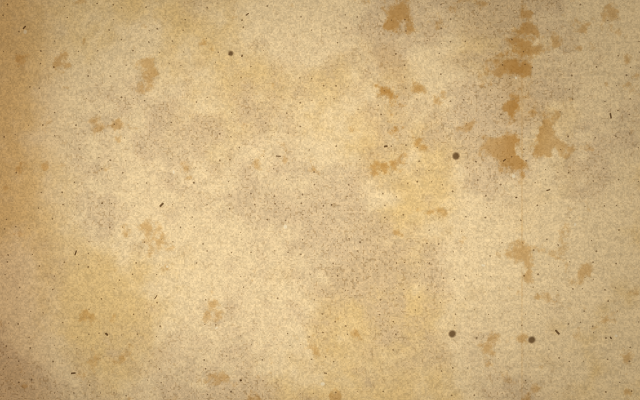
Give the GLSL for this texture, as a WebGL 1 fragment shader.

```glsl
precision highp float;
// Aged parchment: mottled cream paper with grain, rusty foxing, specks and darkened edges.
uniform vec2 u_resolution;

const vec3 CREAM = vec3(0.925, 0.815, 0.620);
const vec3 GREY = vec3(0.825, 0.710, 0.545);
const vec3 YELLOW = vec3(0.885, 0.745, 0.490);
const vec3 RUST = vec3(0.700, 0.470, 0.170);
const vec3 SPECK = vec3(0.300, 0.190, 0.080);
const vec3 FLECK = vec3(0.960, 0.900, 0.760);

float hash(vec2 p) {
  vec3 q = fract(p.xyx * 0.1031);
  q += dot(q, q.yzx + 33.33);
  return fract((q.x + q.y) * q.z);
}

vec2 hash2(vec2 p) {
  return vec2(hash(p), hash(p + 71.7));
}

float noise(vec2 p) {
  vec2 i = floor(p);
  vec2 f = fract(p);
  f = f * f * (3.0 - 2.0 * f);
  float low = mix(hash(i), hash(i + vec2(1.0, 0.0)), f.x);
  float high = mix(hash(i + vec2(0.0, 1.0)), hash(i + 1.0), f.x);
  return mix(low, high, f.y);
}

float fbm(vec2 p) {
  float sum = 0.0;
  float amp = 0.5;
  for (int i = 0; i < 6; i++) {
    sum += amp * noise(p);
    p = mat2(1.6, 1.2, -1.2, 1.6) * p + 17.3;
    amp *= 0.55;
  }
  return sum / 1.08;
}

// Soft elliptical weight around a centre
float glow(vec2 p, vec2 centre, vec2 size) {
  vec2 d = (p - centre) / size;
  return exp(-dot(d, d));
}

float disc(float dist, float radius, float px) {
  return 1.0 - smoothstep(radius - px, radius + px, dist);
}

// Short randomly turned strokes, at most one per grid cell
float strokes(vec2 p, float cells, float share, float len, float radius, float px, float seed) {
  vec2 id = floor(p * cells);
  vec2 key = id + seed;
  vec2 centre = (id + 0.25 + 0.5 * hash2(key)) / cells;
  float angle = 6.2832 * hash(key + 5.3);
  vec2 dir = vec2(cos(angle), sin(angle));
  vec2 d = p - centre;
  float reach = len * hash(key + 9.1);
  d -= dir * clamp(dot(d, dir), -reach, reach);
  float size = radius * (0.5 + hash(key + 2.7));
  return step(hash(key + 13.9), share) * disc(length(d), size, px);
}

// Ragged rust stains, denser where the weight is high
float foxing(vec2 p, float weight) {
  float shape = fbm(p * 19.0 + 4.0) + 0.22 * (noise(p * 8.0 + 31.0) - 0.5);
  return smoothstep(0.69, 0.84, shape + 0.17 * weight);
}

void main() {
  vec2 p = gl_FragCoord.xy / u_resolution.y;
  float aspect = u_resolution.x / u_resolution.y;
  float px = 0.7 / u_resolution.y;
  float right = smoothstep(0.45, 0.85, p.x / aspect);

  // Broad mottling, broken up by finer wear
  float wear = fbm(p * 26.0 + 50.0) - 0.5;
  float greying = smoothstep(0.40, 0.72, fbm(p * 3.2 + 8.0) + 0.45 * wear);
  float yellowing = smoothstep(0.38, 0.68, fbm(p * 4.0 + 23.0) + 0.30 * wear);
  vec3 color = mix(CREAM, YELLOW, 0.85 * yellowing);
  color = mix(color, GREY, 0.75 * greying);
  color = mix(color, CREAM, 0.45 * glow(p, vec2(0.16, 0.75), vec2(0.06, 0.4)));

  // Paper grain, pits and faint horizontal weave
  float grain = noise(p * 310.0) - 0.5;
  float clumps = noise(p * 140.0 + 9.0) - 0.5;
  float weave = noise(p * vec2(18.0, 170.0)) - 0.5;
  float pits = smoothstep(0.62, 0.95, noise(p * 230.0 + 77.0));
  color *= 1.0 + 0.13 * grain + 0.07 * clumps + 0.03 * (0.4 + right) * weave;
  color *= 1.0 - pits * (0.05 + 0.09 * greying) * vec3(0.8, 1.0, 1.35);

  // Foxing gathers in two upright trails on the right
  float trails = glow(p, vec2(0.98, 0.78), vec2(0.08, 0.24));
  trails += glow(p, vec2(1.30, 0.74), vec2(0.05, 0.24));
  float rust = foxing(p, trails + 0.35 * right);
  color = mix(color, RUST, (0.38 + 0.3 * min(trails, 1.0)) * rust);
  color = mix(color, RUST, 0.14 * min(trails, 1.0) * smoothstep(0.45, 0.7, fbm(p * 11.0)));

  // Thin vertical crease
  float crease = disc(abs(p.x - 1.305), 0.0012, px) * noise(vec2(3.0, p.y * 14.0));
  color = mix(color, RUST, 0.35 * crease);

  // Dark specks, a few fibres and pale flecks
  color = mix(color, SPECK, 0.50 * strokes(p, 34.0, 0.28, 0.0005, 0.0014, px, 3.0));
  color = mix(color, SPECK, 0.75 * strokes(p, 9.0, 0.16, 0.005, 0.0017, px, 40.0));
  color = mix(color, SPECK, 0.70 * strokes(p, 4.0, 0.12, 0.001, 0.0060, px * 2.0, 90.0));
  color = mix(color, FLECK, 0.70 * strokes(p, 8.0, 0.10, 0.002, 0.0030, px, 60.0));

  // Edges darken, warmest along the left
  vec2 offset = (p - vec2(0.47 * aspect, 0.47)) / vec2(0.60 * aspect, 0.74);
  float edge = smoothstep(0.30, 1.10, length(offset));
  color *= 1.0 - edge * vec3(0.22, 0.235, 0.26);
  color *= 1.0 - (1.0 - smoothstep(0.0, 0.22, p.x)) * vec3(0.05, 0.10, 0.14);
  gl_FragColor = vec4(clamp(color, 0.0, 1.0), 1.0);
}
```
